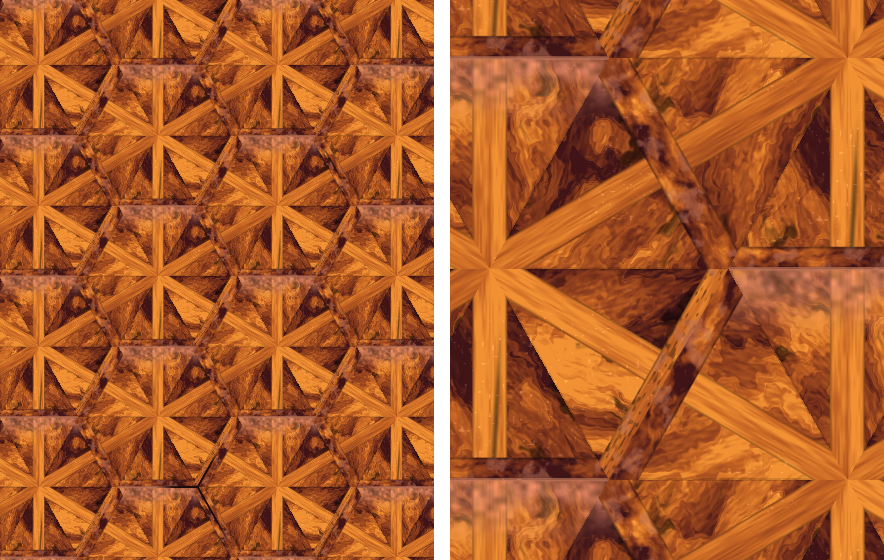
Left: the whole. Right: its middle third, enlarged.
This pattern is drawn by a Shadertoy shader. Its source:

```glsl
const vec2 CELLS = vec2(4.068, 3.985);    // hexagon heights per canvas height
const vec2 FIRST_CENTER = vec2(0.281, 0.519);
const float SPOKE_HALF = 0.042;
const float RAIL_WIDTH = 0.052;           // horizontal border strip
const float BURL_HALF = 0.043;            // falling border strip
const vec2 PAIR_WIDTH = vec2(0.062, 0.043); // rising border: dark and light laths
const float SEAM_HALF = 0.002;
const float FIGURE_GAIN = 1.75;
const float BURL_GAIN = 1.1;
const float PI = 3.14159;

const vec3 WOOD[5] = vec3[5](
    vec3(0.25, 0.08, 0.09), vec3(0.45, 0.18, 0.10), vec3(0.61, 0.28, 0.12),
    vec3(0.78, 0.40, 0.14), vec3(0.95, 0.57, 0.20));
const vec3 SHEEN = vec3(0.74, 0.45, 0.35);
const vec3 GAP = vec3(0.10, 0.04, 0.04);

// Tones counterclockwise from the right, and per spoke direction
const float PANEL_TONE[12] = float[12](
    0.40, 0.26, 0.76, 0.58, 0.48, 0.74, 0.30, 0.56, 0.13, 0.10, 0.66, 0.26);
const float SPOKE_TONE[6] = float[6](0.86, 0.92, 0.74, 0.72, 0.87, 0.91);

float hash(vec2 p) {
    return fract(sin(dot(p, vec2(127.1, 311.7))) * 43758.5453);
}

float noise(vec2 p) {
    vec2 i = floor(p), f = fract(p);
    f = f * f * (3.0 - 2.0 * f);
    return mix(mix(hash(i), hash(i + vec2(1, 0)), f.x),
               mix(hash(i + vec2(0, 1)), hash(i + vec2(1, 1)), f.x), f.y);
}

float fbm(vec2 p) {
    float sum = 0.0, amp = 0.5;
    for (int i = 0; i < 5; i++) {
        sum += amp * noise(p);
        p = mat2(1.6, 1.2, -1.2, 1.6) * p + 7.3;
        amp *= 0.5;
    }
    return sum / 0.97;
}

vec3 woodColor(float tone) {
    float t = clamp(tone, 0.0, 1.0) * 4.0;
    int i = min(int(t), 3);
    return mix(WOOD[i], WOOD[i + 1], t - float(i));
}

// Offset from the nearest hexagon center
vec2 hexLocal(vec2 p) {
    vec2 s = vec2(sqrt(3.0), 1.0);
    vec2 a = mod(p + 0.5 * s, s) - 0.5 * s;
    vec2 b = mod(p, s) - 0.5 * s;
    return dot(a, a) < dot(b, b) ? a : b;
}

// Swirling veneer, turned with its sector
vec3 panel(vec2 p, int sector) {
    float turn = (float(sector) + 0.5) * PI / 6.0 + 0.5;
    vec2 g = mat2(cos(turn), -sin(turn), sin(turn), cos(turn)) * p;
    vec2 seed = vec2(float(sector) * 9.7, 3.1);
    float warp = fbm(g * 6.0 + seed);
    float figure = fbm(g * vec2(4.0, 13.0) + 3.0 * warp + seed);
    float rings = sin(60.0 * figure + 12.0 * warp);
    float pores = noise(g * vec2(45.0, 160.0)) - 0.5;
    float tone = PANEL_TONE[sector] + 0.05 + FIGURE_GAIN * (figure - 0.5) + BURL_GAIN * (warp - 0.5);
    vec3 c = woodColor(tone + 0.09 * rings + 0.22 * pores);
    return c * (1.0 - 0.5 * smoothstep(0.60, 0.76, fbm(g * vec2(9.0, 18.0) + 4.0 * warp)));
}

// Straight-grained lath
vec3 lath(float along, float across, float tone, float seed) {
    float broad = noise(vec2(along * 5.0 + seed, across * 70.0)) - 0.5;
    float fine = noise(vec2(along * 22.0 + seed, across * 240.0)) - 0.5;
    return woodColor(tone + 0.34 * broad + 0.22 * fine);
}

vec3 burl(vec2 p, float tone) {
    float cloud = fbm(p * vec2(13.0, 25.0) + 2.0 * fbm(p * 12.0)) - 0.5;
    return woodColor(tone + 2.0 * cloud + 0.25 * (noise(p * vec2(70.0, 130.0)) - 0.5));
}

void mainImage(out vec4 fragColor, in vec2 fragCoord) {
    vec2 world = fragCoord / iResolution.y * CELLS - FIRST_CENTER;
    float px = CELLS.y / iResolution.y;
    vec2 p = hexLocal(world);

    // Axis of the closest side; 0 vertical, 1 rising, 2 falling
    int axis = 0;
    float d = 0.0, along = 0.0, seam = 1.0;
    for (int k = 0; k < 3; k++) {
        float a = k == 0 ? PI / 2.0 : (k == 1 ? PI / 6.0 : PI * 5.0 / 6.0);
        vec2 n = vec2(cos(a), sin(a));
        float dk = dot(p, n);
        seam = min(seam, abs(dk));
        if (abs(dk) > abs(d)) { axis = k; d = dk; along = dot(p, vec2(-n.y, n.x)); }
    }
    float side = d < 0.0 ? -1.0 : 1.0;
    float across = d - 0.5 * side;

    // Twelve panels with thin joints
    int sector = int(mod(floor(atan(p.y, p.x) * 6.0 / PI), 12.0));
    vec3 color = panel(p, sector);
    color *= 1.0 - 0.15 * (1.0 - smoothstep(SEAM_HALF, SEAM_HALF + px, seam));

    // Spokes, mitred at the center; the lower one has a dark streak
    int spoke = axis * 2 + (side < 0.0 ? 1 : 0);
    vec3 strip = lath(d, along, SPOKE_TONE[spoke], float(spoke) * 13.0);
    float streak = smoothstep(0.012, 0.0, abs(along + 0.018 + 0.05 * (d + 0.3)));
    if (spoke == 1) strip *= 1.0 - 0.5 * streak * smoothstep(0.1, 0.35, -d);
    strip *= 1.0 - 0.35 * smoothstep(SPOKE_HALF - 0.007, SPOKE_HALF, abs(along));
    color = mix(color, strip, 1.0 - smoothstep(-px, px, abs(along) - SPOKE_HALF));

    // Worn polish along the upper part of each hexagon
    float polish = smoothstep(0.32, 0.48, p.y) * smoothstep(0.15, 0.6, fbm(p * 12.0));
    color = mix(color, SHEEN * (0.7 + 0.6 * noise(p * 60.0)), 0.8 * polish);

    // Border strips differ by direction
    vec2 edge = vec2(across, along);
    vec2 span = axis == 0 ? vec2(0.0, RAIL_WIDTH)
              : (axis == 1 ? vec2(-BURL_HALF, BURL_HALF) : vec2(-PAIR_WIDTH.x, PAIR_WIDTH.y));
    float inside = min(across - span.x, span.y - across);
    vec3 border = burl(edge.yx + float(axis), axis == 0 ? 0.34 : 0.42);
    if (axis == 2) {
        vec3 light = lath(along, across, 0.76, 41.0);
        light *= 1.0 - 0.35 * smoothstep(0.55, 0.9, noise(edge * vec2(190.0, 70.0)));
        border = mix(burl(edge.yx + 5.0, 0.30), light, smoothstep(-px, px, across));
    }
    border = mix(border, SHEEN, 0.5 * smoothstep(0.55, 0.75, fbm(edge * 30.0 + 9.0)));
    border *= 0.65 + 0.35 * smoothstep(0.0, 0.008, inside);
    color = mix(color, border, smoothstep(-px, px, inside));

    // Pale glue line and occasional open gaps
    float line = 1.0 - smoothstep(0.003, 0.003 + px, abs(across));
    if (axis == 0) color = mix(color, SHEEN, 0.7 * line);
    color = mix(color, GAP, line * smoothstep(0.70, 0.88, noise(world * 1.7 + 2.0)));

    // Fine scuffs
    color += 0.14 * smoothstep(0.82, 1.0, noise(p * 120.0)) * smoothstep(0.45, 0.7, fbm(p * 5.0));
    fragColor = vec4(color, 1.0);
}
```
